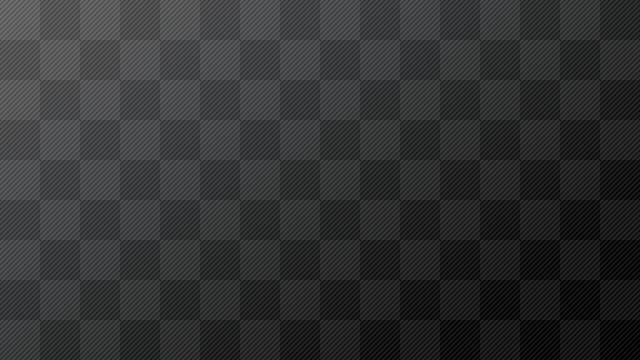
Reproduce this pattern procedurally as a Shadertoy shader.

```glsl
// Charcoal checkerboard with fine diagonal pinstripes under a slanted light falloff.

const float ROWS = 9.0;               // squares down; 16 across at 16:9
const float STRIPES_PER_CELL = 8.0;   // pinstripes along one square's side
const float STRIPE_WIDTH = 0.36;      // fraction of the stripe period
const float STRIPE_GAIN = 0.095;      // brightness added on a stripe
const float EDGE_SOFTNESS = 0.75;     // stripe edge blur in pixels
const float CHECK_GAIN = 0.022;       // light and dark squares differ by twice this
const vec2 FALLOFF = vec2(0.54, 0.46); // weight of the fade across and down

const vec3 GREY = vec3(0.375, 0.375, 0.373);
const vec3 SLATE = vec3(0.260, 0.264, 0.273);
const vec3 MOSS = vec3(0.174, 0.180, 0.177);
const vec3 COAL = vec3(0.086, 0.086, 0.086);
const vec3 BLACK = vec3(0.056);

// Five-stop gradient from the lit corner to the shaded one
vec3 shade(float t) {
    vec3 c = mix(GREY, SLATE, clamp(t / 0.33, 0.0, 1.0));
    c = mix(c, MOSS, clamp((t - 0.33) / 0.21, 0.0, 1.0));
    c = mix(c, COAL, clamp((t - 0.54) / 0.25, 0.0, 1.0));
    return mix(c, BLACK, clamp((t - 0.79) / 0.21, 0.0, 1.0));
}

// Alternates between +1 and -1 per unit, with an edge one pixel wide
float squareWave(float x, float pixel) {
    float toEdge = 0.5 - abs(fract(x) - 0.5);
    float side = 1.0 - 2.0 * mod(floor(x), 2.0);
    return side * clamp(2.0 * toEdge / pixel, 0.0, 1.0);
}

// Coverage of a line centred in each unit period
float stripe(float x, float blur) {
    float d = abs(fract(x) - 0.5);
    return clamp((0.5 * STRIPE_WIDTH - d) / blur + 0.5, 0.0, 1.0);
}

void mainImage(out vec4 fragColor, in vec2 fragCoord) {
    vec2 uv = fragCoord / iResolution.xy;
    vec2 cell = fragCoord / iResolution.y * ROWS;
    float pixel = ROWS / iResolution.y;

    // Background fade from upper left to lower right
    vec3 color = shade(dot(vec2(uv.x, 1.0 - uv.y), FALLOFF));

    // Checkerboard
    float check = squareWave(cell.x, pixel) * squareWave(cell.y, pixel);
    color += CHECK_GAIN * check;

    // Rising diagonal pinstripes, offset so the mean brightness is kept
    float blur = pixel * STRIPES_PER_CELL * sqrt(2.0) * EDGE_SOFTNESS;
    float line = stripe((cell.x - cell.y) * STRIPES_PER_CELL, blur);
    color += STRIPE_GAIN * (line - STRIPE_WIDTH);

    fragColor = vec4(clamp(color, 0.0, 1.0), 1.0);
}
```
